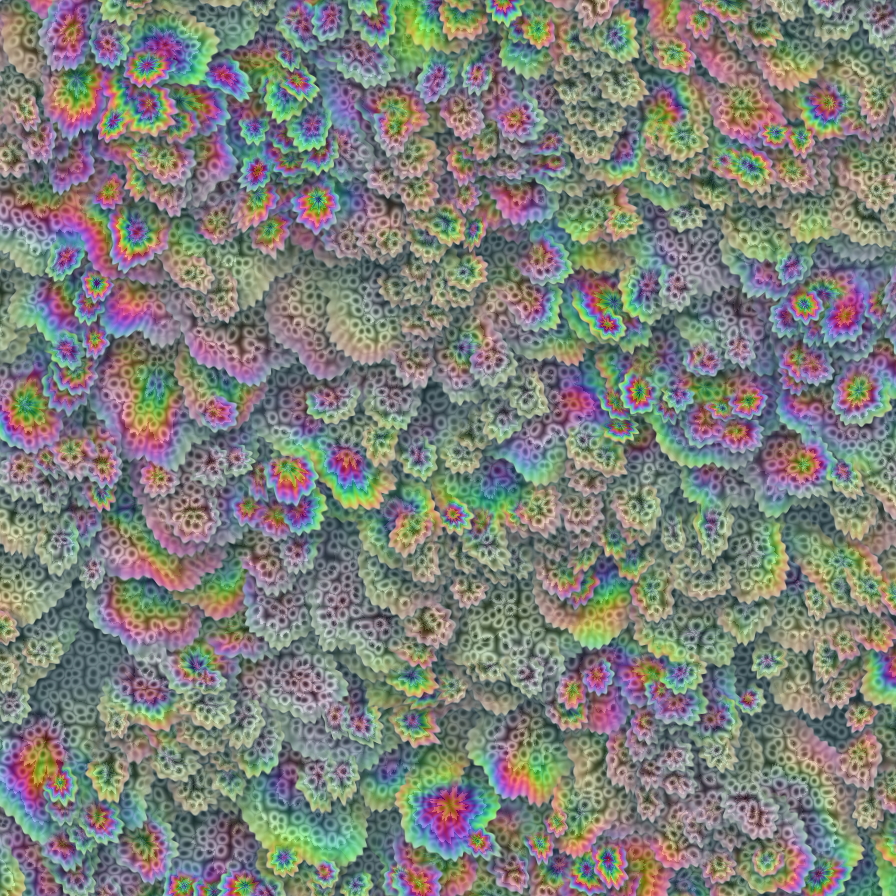
A Shadertoy shader for this pattern:

```glsl
// Iridescent coral shingles: frilled lobes hang downwards and overlap.
// Three sizes of jittered lobes are painted row by row from the bottom up,
// each with a cast shadow, a pale fringe, rainbow bands and beaded grain.

const float TAU = 6.2831853;

// Sizes in canvas units
const float LARGE_CELL = 0.105;
const float MEDIUM_CELL = 0.058;
const float SMALL_CELL = 0.030;
const float FRILL_PERIOD = 0.0105;
const float BEAD_SIZE = 0.0135;
const float EDGE_SOFTNESS = 0.0013;

// Colour and light
const vec3 SHADOW_COLOUR = vec3(0.17, 0.25, 0.27);
const vec3 RIM_COLOUR = vec3(0.76, 0.80, 0.75);
const vec3 WARM_TINT = vec3(0.035, 0.005, -0.035);
const float BASE_LIGHT = 0.49;
const float SHADOW_STRENGTH = 0.72;
const float MIN_CHROMA = 0.07;
const float MAX_CHROMA = 0.34;
const float BEAD_CONTRAST = 0.27;
const float LEAN = -0.25;

vec2 hash22(vec2 p) {
    vec3 q = fract(p.xyx * vec3(0.1031, 0.1030, 0.0973));
    q += dot(q, q.yzx + 33.33);
    return fract((q.xx + q.yz) * q.zy);
}

float noise(vec2 p) {
    vec2 i = floor(p), f = fract(p);
    f = f * f * (3.0 - 2.0 * f);
    float low = mix(hash22(i).x, hash22(i + vec2(1, 0)).x, f.x);
    float high = mix(hash22(i + vec2(0, 1)).x, hash22(i + vec2(1, 1)).x, f.x);
    return mix(low, high, f.y);
}

vec2 noise2(vec2 p) {
    return vec2(noise(p), noise(p + 41.7)) - 0.5;
}

// Pale rings around dark pits, from the distance to the nearest jittered point
float beads(vec2 p) {
    vec2 cell = floor(p);
    float nearest = 2.0;
    for (int j = -1; j <= 1; j++)
        for (int i = -1; i <= 1; i++) {
            vec2 id = cell + vec2(i, j);
            nearest = min(nearest, length(id + 0.15 + 0.7 * hash22(id) - p));
        }
    float ring = (nearest - 0.38) / 0.15;
    return exp(-ring * ring) - 0.75 * smoothstep(0.5, 0.85, nearest)
         - 0.55 * (1.0 - smoothstep(0.05, 0.3, nearest));
}

vec3 rainbow(float hue) {
    return cos(TAU * (hue - vec3(0.0, 0.333, 0.667)));
}

// field: x = local hue, y = vividness, z = bead relief
void paintLobes(inout vec3 col, vec2 uv, float cell, float share, vec3 field) {
    vec2 home = floor(uv / cell);
    for (int j = -2; j <= 2; j++)
        for (int i = -2; i <= 2; i++) {
            vec2 id = home + vec2(i, j);
            vec2 a = hash22(id + cell * 900.0), b = hash22(id + 57.3 + cell * 700.0);
            if (0.6 * noise(id * 0.4 + 9.0) + 0.4 * b.y > share) continue;

            // Local frame, with the tip of the lobe at negative y
            float radius = cell * mix(0.52, 0.92, b.x);
            float tilt = LEAN + 1.5 * (a.y - 0.5);
            vec2 p = (uv - (id + 0.5 + 0.8 * (a - 0.5)) * cell) / radius;
            float c = cos(tilt), s = sin(tilt);
            p = vec2(c * p.x - s * p.y, 0.76 * (s * p.x + c * p.y));
            float dist = length(p);
            if (dist > 1.8) continue;

            // Scalloped outline with fine frills
            float angle = atan(p.x, -p.y);
            float scallop = abs(sin(angle * (2.5 + 2.5 * a.x) + 6.0 * b.x));
            float frill = cos(angle * radius * TAU / FRILL_PERIOD);
            float d = (dist - 0.88 - 0.12 * scallop) * radius - 0.0014 * frill;
            float depth = max(-d / radius, 0.0);

            // Shadow cast on the lobes beneath
            float under = 1.0 - smoothstep(-0.4, 0.5, p.y);
            float shade = SHADOW_STRENGTH * under * exp(-max(d, 0.0) / (0.006 + 0.1 * radius));
            col = mix(col, SHADOW_COLOUR + 0.12 * field.z, shade);

            // Nested tiers, striations and grain
            float tier = fract(depth * 2.7 + 0.12 * scallop + b.y);
            float light = BASE_LIGHT + 0.16 * exp(-depth * 4.0) - 0.14 * depth;
            light += 0.17 * (0.5 - tier) * smoothstep(0.1, 0.3, depth);
            light += 0.09 * frill * exp(-depth * 5.0);
            light += BEAD_CONTRAST * field.z * mix(1.0, 0.4, field.y) * smoothstep(0.0, 0.3, depth);

            // Rainbow bands follow the outline
            float hue = field.x + 0.35 * b.y + depth * mix(0.5, 1.7, a.x * field.y);
            float chroma = mix(MIN_CHROMA, MAX_CHROMA, field.y) * (1.0 - 0.3 * depth);
            vec3 lobe = light + WARM_TINT + chroma * rainbow(hue);
            float rim = exp(-depth * radius / 0.0042) * (0.6 + 0.25 * frill) * under;
            lobe = mix(lobe, RIM_COLOUR, rim);

            float cover = 1.0 - smoothstep(-EDGE_SOFTNESS, EDGE_SOFTNESS, d);
            col = mix(col, lobe, cover * (1.0 - smoothstep(0.0, 0.75, p.y)));
        }
}

void mainImage(out vec4 fragColor, in vec2 fragCoord) {
    vec2 uv = fragCoord / iResolution.y;
    vec2 warped = uv + 0.028 * noise2(uv * 7.0) + 0.012 * noise2(uv * 26.0);

    // Slowly varying colour and fine relief shared by all lobes
    float hue = 1.3 * noise(uv * 6.0 + 3.0) + 0.35 * noise(uv * 19.0) - 0.45;
    float vivid = smoothstep(0.3, 0.8, 0.6 * noise(uv * 9.0 + 20.0) + 0.4 * noise(uv * 23.0 + 70.0));
    float relief = beads((uv + 0.006 * noise2(uv * 60.0)) / BEAD_SIZE);
    vec3 field = vec3(hue, vivid, relief);

    vec3 col = SHADOW_COLOUR + 0.12 + 0.15 * relief;
    paintLobes(col, warped, LARGE_CELL, 1.0, field);
    paintLobes(col, warped, MEDIUM_CELL, 0.45, field);
    paintLobes(col, warped, SMALL_CELL, 0.38, field);
    fragColor = vec4(clamp(col, 0.0, 1.0), 1.0);
}
```
